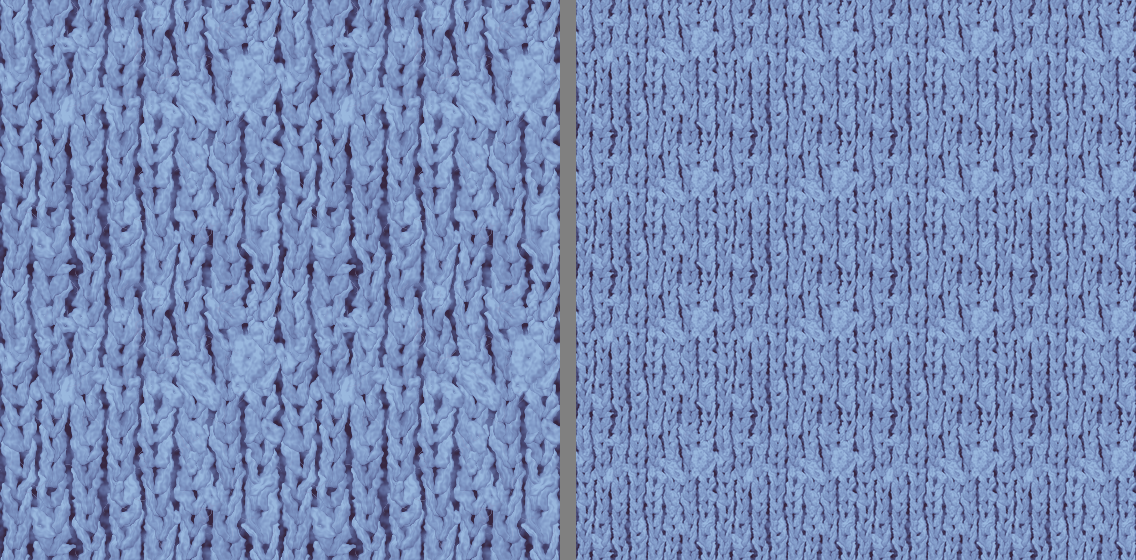
Left, the tile; right, the same tile 2 across and 2 down.
A WebGL 1 fragment shader for this texture:

```glsl
precision highp float;
uniform vec2 u_resolution;

const float SWATCHES = 2.0;             // identical swatches across and down
const float WALES = 8.0;                // knit columns per swatch
const float COURSES = 12.0;             // knit rows per swatch
const float ROW = WALES / COURSES;      // row height in column widths
const float PI = 3.14159;
const vec2 LIGHT = vec2(-0.5, 0.85);

const vec3 HOLE = vec3(0.21, 0.15, 0.25);
const vec3 SHADOW = vec3(0.27, 0.27, 0.44);
const vec3 DUSK = vec3(0.35, 0.39, 0.58);
const vec3 SLATE = vec3(0.43, 0.50, 0.69);
const vec3 WOOL = vec3(0.50, 0.60, 0.78);
const vec3 BRIGHT = vec3(0.60, 0.72, 0.87);

vec2 hash2(vec2 p) {
  vec2 k = vec2(dot(p, vec2(127.1, 311.7)), dot(p, vec2(269.5, 183.3)));
  return fract(sin(k) * 4375.85);
}

float corner(vec2 cell, vec2 f, float period) {
  float angle = 2.0 * PI * hash2(mod(cell, period)).x;
  return dot(vec2(cos(angle), sin(angle)), f);
}

// Gradient noise that wraps after a whole number of cells
float gradientNoise(vec2 p, float period) {
  vec2 i = floor(p), f = fract(p);
  vec2 u = f * f * f * (f * (f * 6.0 - 15.0) + 10.0);
  vec2 e = vec2(1.0, 0.0);
  float low = mix(corner(i, f, period), corner(i + e, f - e, period), u.x);
  float high = mix(corner(i + e.yx, f - e.yx, period), corner(i + 1.0, f - 1.0, period), u.x);
  return 1.4 * mix(low, high, u.y);
}

vec2 noise2(vec2 p, float freq) {
  return vec2(gradientNoise(p * freq, freq), gradientNoise(p.yx * freq + 5.3, freq));
}

// Surface holds tone in x and fibre coordinates in yz
vec3 layStrand(vec3 below, vec2 offset, float radius, vec2 grain, float level) {
  float edge = length(offset) / radius;
  float cover = 1.0 - smoothstep(0.76, 1.0, edge);
  float tone = level - 0.4 * edge * edge * edge + 0.13 * dot(offset / radius, LIGHT);
  return vec3(mix(below.x, tone, cover), mix(below.yz, grain, step(0.5, cover)));
}

// One leg of a V stitch, bowed outwards and tucked in at the foot
vec3 layLeg(vec3 below, vec2 q, float side, vec2 rnd) {
  vec2 foot = vec2(side * 0.07, 0.0);
  vec2 leg = vec2(side * (0.18 + 0.11 * rnd.x), 0.84 + 0.2 * rnd.y);
  float t = clamp(dot(q - foot, leg) / dot(leg, leg), 0.0, 1.0);
  float bow = sin(PI * t);
  vec2 offset = q - foot - leg * t - vec2(side * 0.05 * bow, 0.0);
  float radius = (0.15 + 0.07 * rnd.y) * (0.75 + 0.35 * bow);
  vec2 grain = vec2(offset.x * 15.0 + side * t * 2.5, t * 3.0) + 40.0 * rnd;
  return layStrand(below, offset, radius, grain, 0.8 + 0.13 * t + 0.12 * (rnd.x - 0.5));
}

vec3 layStitches(vec3 surface, vec2 s) {
  for (int i = -1; i <= 1; i++) {
    float column = floor(s.x) + float(i);
    float id = mod(column, WALES);
    float y = s.y + ROW * hash2(vec2(id, 7.0)).x;
    for (int j = -2; j <= 1; j++) {
      float row = floor(y / ROW) + float(j);
      vec2 q = vec2(s.x - column - 0.5, y - row * ROW);
      vec2 key = vec2(id, mod(row, COURSES));
      surface = layLeg(surface, q, -1.0, hash2(key + 11.0));
      surface = layLeg(surface, q, 1.0, hash2(key + 37.0));
    }
  }
  return surface;
}

// Scattered curls and a few fat slubs
vec3 layTufts(vec3 surface, vec2 s) {
  for (int i = 0; i < 46; i++) {
    vec2 centre = hash2(vec2(float(i), 61.0));
    vec2 rnd = hash2(vec2(float(i), 83.0));
    vec2 o = (fract(s / WALES - centre + 0.5) - 0.5) * WALES;
    o.x += (rnd.x - 0.5) * o.y;
    o.y *= 0.75;
    float size = 0.11 + 0.06 * rnd.x + 0.2 * pow(rnd.y, 9.0);
    float ring = size * (0.4 + 0.6 * rnd.x);
    vec2 offset = o * (1.0 - ring / max(length(o), 0.02));
    surface = layStrand(surface, offset, size * 0.85, o * 9.0 + 40.0 * rnd, 0.86 + 0.1 * rnd.y);
  }
  return surface;
}

vec3 woolRamp(float tone) {
  float t = 5.0 * clamp(tone, 0.0, 1.0);
  vec3 c = mix(HOLE, SHADOW, clamp(t, 0.0, 1.0));
  c = mix(c, DUSK, clamp(t - 1.0, 0.0, 1.0));
  c = mix(c, SLATE, clamp(t - 2.0, 0.0, 1.0));
  c = mix(c, WOOL, clamp(t - 3.0, 0.0, 1.0));
  return mix(c, BRIGHT, clamp(t - 4.0, 0.0, 1.0));
}

void main() {
  vec2 p = fract(SWATCHES * gl_FragCoord.xy / u_resolution);

  // Wandering columns and ragged yarn outlines
  vec2 s = p * WALES + 0.22 * noise2(p, 5.0) + 0.11 * noise2(p, 19.0) + 0.045 * noise2(p, 53.0);

  // Shaded gaps, then stitches, then tufts
  float gap = 0.2 + 0.38 * gradientNoise(p * 22.0, 22.0);
  vec3 surface = layTufts(layStitches(vec3(gap, s * 4.0), s), s);

  // Fibres along the yarn, fuzz and soft mottling
  float tone = surface.x + 0.16 * gradientNoise(surface.yz, 64.0);
  tone += 0.1 * gradientNoise(p * 70.0, 70.0) + 0.1 * gradientNoise(p * 11.0, 11.0);

  // Loose hairs
  float hair = 1.0 - smoothstep(0.01, 0.05, abs(gradientNoise(p * 17.0 + 0.4, 17.0)));
  hair *= smoothstep(0.05, 0.4, gradientNoise(p * 13.0, 13.0));
  vec3 color = mix(woolRamp(tone), vec3(0.56, 0.59, 0.76), 0.4 * hair);
  gl_FragColor = vec4(color, 1.0);
}
```
